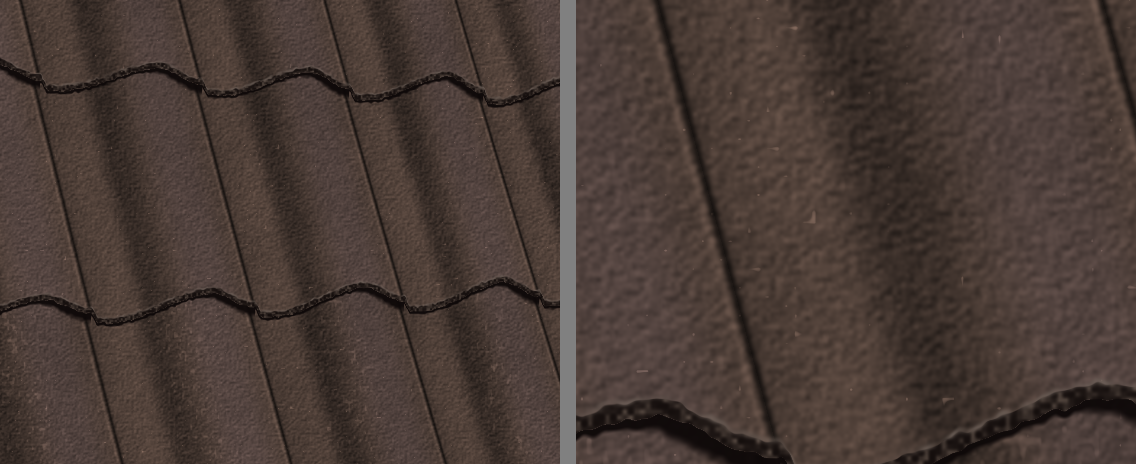
Left: the whole. Right: its middle third, enlarged.
A Shadertoy shader for this texture:

```glsl
float hash(vec2 p) {
    return fract(sin(dot(p, vec2(12.9898, 78.233))) * 43758.5453);
}

float noise(vec2 p) {
    vec2 i = floor(p), f = fract(p);
    f = f * f * (3.0 - 2.0 * f);
    return mix(mix(hash(i), hash(i + vec2(1, 0)), f.x),
               mix(hash(i + vec2(0, 1)), hash(i + vec2(1, 1)), f.x), f.y);
}

// Column coordinate: columns lean along the slope and narrow to the right
float columnAt(float x, float course) {
    float s = (x - 0.0865 - 0.11 * course) / (1.0 + 0.0117 * course);
    return (0.3632 - sqrt(max(0.1319 - 0.05976 * s, 0.0))) / 0.02988;
}

// Height of the straight line under the front edge of a course
float baseline(float x, float course) {
    return mix(0.827 - 0.03 * (x - 0.0865), 0.324 + 0.038 * (x - 0.197), course);
}

// Front profile: flat pan, rising roll, short drop at the joint
float profile(float t) {
    return -0.022 + 0.056 * smoothstep(0.12, 0.75, t)
        - 0.034 * smoothstep(0.72, 1.0, t)
        + 0.022 * (1.0 - smoothstep(0.0, 0.045, t));
}

float line(float x, float width) {
    return exp(-x * x / (width * width));
}

void mainImage(out vec4 fragColor, in vec2 fragCoord) {
    vec2 p = fragCoord / iResolution.y;
    float px = 1.0 / iResolution.y;

    // Find the course and the nearest front edge
    float row = 0.0, edge = 10.0, edgeT = 0.0;
    for (int i = 0; i < 2; i++) {
        float n = float(i);
        float t = fract(columnAt(p.x, n));
        float d = p.y - baseline(p.x, n) - profile(t);
        row += step(d, 0.0);
        if (abs(d) < abs(edge)) {
            edge = d;
            edgeT = t;
        }
    }

    // Position within one tile
    float top = baseline(p.x, 0.0);
    float course = (top - p.y) / (top - baseline(p.x, 1.0));
    float along = clamp(course - row + 1.0, 0.0, 1.0);
    float column = columnAt(p.x, course) + 0.04 * (1.0 - along);
    float t = fract(column);
    float seam = fract(t + 0.5) - 0.5;

    // Pan, groove and roll
    float groove = smoothstep(0.24, 0.37, t) * (1.0 - smoothstep(0.38, 0.62, t));
    float roll = smoothstep(0.48, 0.72, t) * (1.0 - smoothstep(0.8, 1.0, t));
    float light = 0.99 + 0.07 * line(t - 0.2, 0.1) - 0.32 * groove + 0.09 * roll;
    light += 0.06 * (hash(vec2(floor(column), row)) - 0.5);
    light += 0.06 * (along - 0.5);

    // Sanded surface, lit from the upper left
    vec2 g = p * vec2(190.0, 210.0);
    light += 0.28 * (noise(g) - noise(g + vec2(0.5, -0.6)));
    light += 0.14 * (noise(p * 320.0) - 0.5) + 0.1 * (noise(p * 75.0) - 0.5);
    light += 0.08 * (noise(p * 9.0) - 0.5);
    float glint = smoothstep(0.68, 0.95, noise(p * vec2(170.0, 120.0) + 31.0));
    light += glint * (0.06 + 0.25 * step(1.5, row) * line(t - 0.55, 0.18));
    light += 0.5 * smoothstep(0.95, 1.0, noise(p * 150.0 + 77.0));

    // Side joint: pale lip, dark gap, soft shade on the pan
    light += 0.24 * line(seam + 0.022, 0.01) * (0.6 + 0.6 * noise(p * 90.0));
    light *= 1.0 - 0.6 * line(seam, 0.011);
    light *= 1.0 - 0.15 * exp(-abs(seam) / 0.04) * step(0.0, seam);
    vec3 color = mix(vec3(0.305, 0.245, 0.215), vec3(0.295, 0.24, 0.225), roll) * light;

    // Cast shadow under the front edge, deepest below the roll
    float depth = 0.008 + 0.016 * smoothstep(0.6, 0.9, edgeT);
    float rough = edge + 0.005 * (noise(p * 130.0) - 0.5);
    float shadow = (1.0 - smoothstep(depth * 0.4, depth, -rough)) * step(rough, 0.0);
    color = mix(color, vec3(0.05, 0.03, 0.03), 0.95 * shadow);

    // Broken front face with a pale rim
    float face = smoothstep(-px, px, rough) * (1.0 - smoothstep(0.012 - px, 0.012 + px, rough));
    float crumbs = noise(p * 240.0);
    color = mix(color, mix(vec3(0.08, 0.055, 0.05), vec3(0.32, 0.27, 0.24), crumbs * crumbs), face);
    float rim = line(rough - 0.013, 0.0025) * noise(p * 110.0 + 9.0);
    color = mix(color, vec3(0.43, 0.38, 0.35), 0.8 * rim);

    fragColor = vec4(color, 1.0);
}
```
